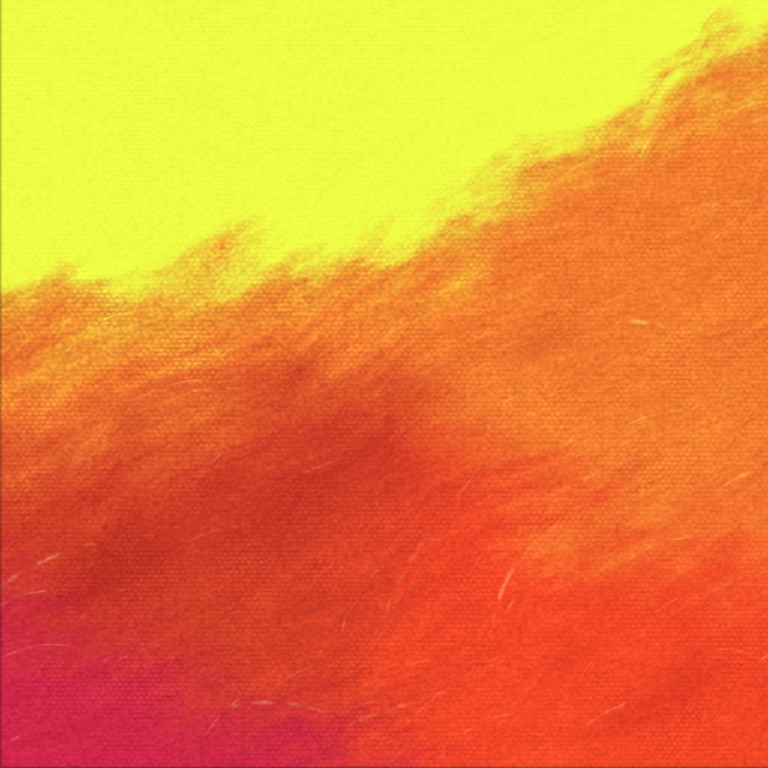
Give the GLSL for this background, as a WebGL 2 fragment shader.

```glsl
#version 300 es
precision highp float;
// Abstract acrylic painting: yellow sky melting through orange into red and crimson on woven canvas.

#define STROKE_ANGLE 0.55   // main brush direction, radians
#define ANGLE_SPREAD 1.1    // how far single strokes turn from it
#define SMOKE_SCALE vec2(4.0, 8.5)
#define EDGE_WARP 0.14      // raggedness of the colour borders
#define STROKE_WARP 0.075   // colour carried across borders by strokes
#define STREAK_SHADE 0.25   // light and dark inside the paint
#define RIDGE_LIGHT 0.26
#define WEAVE_COUNT vec2(128.0, 170.0)   // threads across the canvas
#define WEAVE_DEPTH 0.08
#define GRAIN_DEPTH 0.20

uniform vec2 u_resolution;
out vec4 fragColor;

const vec3 YELLOW  = vec3(0.935, 0.99, 0.27);
const vec3 AMBER   = vec3(0.93, 0.72, 0.22);
const vec3 ORANGE  = vec3(0.945, 0.485, 0.185);
const vec3 SCARLET = vec3(0.95, 0.275, 0.155);
const vec3 BRICK   = vec3(0.81, 0.24, 0.155);
const vec3 CRIMSON = vec3(0.81, 0.15, 0.28);

vec2 hash2(vec2 p) {
  p = vec2(dot(p, vec2(127.1, 311.7)), dot(p, vec2(269.5, 183.3)));
  return fract(sin(p) * 43758.5);
}

float gradientNoise(vec2 p) {
  vec2 i = floor(p), f = fract(p);
  vec2 u = f * f * f * (f * (f * 6.0 - 15.0) + 10.0);
  vec2 o = vec2(0.0, 1.0);
  float a = dot(hash2(i) * 2.0 - 1.0, f);
  float b = dot(hash2(i + o.yx) * 2.0 - 1.0, f - o.yx);
  float c = dot(hash2(i + o.xy) * 2.0 - 1.0, f - o.xy);
  float d = dot(hash2(i + o.yy) * 2.0 - 1.0, f - o.yy);
  return mix(mix(a, b, u.x), mix(c, d, u.x), u.y);
}

float fbm(vec2 p) {
  float sum = 0.0, amp = 0.55;
  for (int i = 0; i < 5; i++) {
    sum += amp * gradientNoise(p);
    p = p * 2.03 + 17.3;
    amp *= 0.58;
  }
  return sum;
}

vec2 turn(vec2 p, float a) {
  return vec2(cos(a) * p.x + sin(a) * p.y, cos(a) * p.y - sin(a) * p.x);
}

// Soft smudge drawn out along the brush direction
float smudge(vec2 p, vec2 centre, vec2 size) {
  vec2 q = turn(p - centre, STROKE_ANGLE) / size;
  return exp(-dot(q, q));
}

// Overlapping curved strokes, one per cell: x = tone, y = bristles, z = bright ridge
vec3 strokes(vec2 p) {
  vec3 paint = vec3(0.0);
  for (int n = 0; n < 9; n++) {
    vec2 cell = floor(p) + vec2(n % 3, n / 3) - 1.0;
    vec2 h = hash2(cell + 5.3), k = hash2(cell + 31.7);
    vec2 q = turn(p - cell - mix(vec2(0.25), vec2(0.75), h), STROKE_ANGLE + ANGLE_SPREAD * (k.x - 0.55));
    q.y += (k.y - 0.45) * 0.7 * q.x * q.x;
    float bristle = gradientNoise(q * vec2(2.0, 17.0) + 40.0 * h);
    float taper = smoothstep(1.0, 0.3, abs(q.x + 0.4 * bristle) / mix(0.6, 1.0, h.y));
    float body = smoothstep(0.27, 0.20, q.y) * smoothstep(-0.42, 0.05, q.y);
    float cover = 0.9 * taper * body;
    float ridge = taper * smoothstep(0.03, 0.0, abs(q.y - 0.23)) * smoothstep(0.45, 0.95, k.y);
    paint = mix(paint, vec3(2.0 * fract(h.x * 7.0 + k.x) - 1.0, bristle, 0.0), cover);
    paint.z += ridge;
  }
  return paint;
}

void main() {
  vec2 p = gl_FragCoord.xy / u_resolution;

  // Smoky noise and three sizes of brush strokes
  vec2 bend = vec2(gradientNoise(p * 4.0), gradientNoise(p * 4.0 + 40.0));
  vec2 s = turn(p + 0.04 * bend, STROKE_ANGLE - 0.1);
  float broad = fbm(s * SMOKE_SCALE + 7.0);
  float fine = fbm(s * SMOKE_SCALE * vec2(2.6, 4.0) + 60.0);
  vec2 ragged = p + 0.03 * bend + 0.004 * vec2(fine, broad);
  vec3 wide = strokes(ragged * 6.5);
  vec3 small = strokes(ragged * 12.0 + 20.0);
  vec3 tiny = strokes(ragged * 21.0 + 50.0);
  float tone = 0.5 * wide.x + 0.35 * small.x + 0.2 * tiny.x;
  float warp = EDGE_WARP * (broad + 0.4 * fine) + STROKE_WARP * tone;

  // Scarlet and brick ground, crimson in the lower left corner
  float toRight = smoothstep(0.34, 0.70, p.x + warp + 0.3 * (0.3 - p.y));
  vec3 col = mix(BRICK, SCARLET, toRight);
  float corner = p.y + 0.46 * p.x + warp;
  col = mix(col, CRIMSON, smoothstep(0.33, 0.11, corner));

  // Orange middle, falling towards the right
  float redEdge = 0.41 + 0.08 * smoothstep(0.05, 0.4, p.x) - 0.21 * smoothstep(0.45, 0.85, p.x);
  float aboveRed = p.y - redEdge + 1.1 * warp;
  col = mix(col, ORANGE, smoothstep(-0.12, 0.13, aboveRed));

  // Yellow top, its border climbing towards the right
  float yellowEdge = 0.575 + 0.11 * p.x + 0.035 * smoothstep(0.2, 0.4, p.x) + 0.19 * smoothstep(0.50, 0.92, p.x);
  float aboveYellow = p.y - yellowEdge + warp
    - 0.09 * smudge(p, vec2(0.29, 0.69), vec2(0.08, 0.03))
    - 0.06 * smudge(p, vec2(0.08, 0.585), vec2(0.06, 0.03))
    - 0.04 * smudge(p, vec2(0.43, 0.59), vec2(0.10, 0.05))
    + 0.06 * smudge(p, vec2(0.67, 0.60), vec2(0.05, 0.02));
  float softness = mix(0.12, 0.07, p.x);
  col = mix(col, AMBER, smoothstep(-softness, 0.03, aboveYellow));
  float sky = smoothstep(-0.3 * softness, 0.6 * softness, aboveYellow);
  col = mix(col, YELLOW, sky);
  col = mix(col, AMBER, 0.3 * sky * smoothstep(0.08, 0.5, broad - 0.25 * tone) * smoothstep(0.4, 0.0, p.x));

  // Dark smudges and streaks, weaker in the yellow
  float dark = smudge(p, vec2(0.15, 0.26), vec2(0.10, 0.04))
    + 0.5 * smudge(p, vec2(0.38, 0.35), vec2(0.09, 0.04))
    + 0.5 * smudge(p, vec2(0.53, 0.46), vec2(0.08, 0.03))
    + 0.5 * smudge(p, vec2(0.72, 0.56), vec2(0.07, 0.03))
    + 0.6 * smudge(p, vec2(0.87, 0.10), vec2(0.09, 0.03));
  float paint = 1.0 - 0.88 * sky;
  col *= 1.0 - paint * vec3(0.13, 0.30, 0.22) * dark * (0.8 + broad);
  float streak = 0.2 * broad + 0.7 * fine + 0.5 * (wide.y + small.y + tiny.y) + 0.25 * tone;
  col *= 1.0 + paint * STREAK_SHADE * vec3(0.4, 1.1, 0.8) * streak;

  // Broken bright ridges along stroke edges
  float broken = smoothstep(-0.15, 0.3, gradientNoise(p * 45.0));
  float ridges = min(wide.z + 0.8 * small.z + 0.3 * tiny.z, 1.0);
  col += paint * RIDGE_LIGHT * broken * ridges * vec3(0.2, 0.8, 0.6);

  // Staggered canvas weave, uneven grain and darkened rim
  vec2 thread = p * WEAVE_COUNT;
  thread.x += 0.5 * mod(floor(thread.y), 2.0);
  thread = cos(6.2832 * thread);
  float weave = (0.5 + gradientNoise(p * 14.0)) * (0.6 * thread.x - 0.7 * thread.y);
  float grain = gradientNoise(p * vec2(150.0, 190.0)) + 0.4 * gradientNoise(p * 70.0);
  float depth = mix(0.1, 1.0, paint) * mix(1.0, 0.75, smoothstep(0.3, 0.8, p.x));
  col *= 1.0 + depth * (WEAVE_DEPTH * weave + GRAIN_DEPTH * grain) * vec3(0.7, 1.2, 1.1);
  col *= 1.0 - 0.25 * smoothstep(0.004, 0.0, min(p.x, p.y));

  fragColor = vec4(clamp(col, 0.0, 1.0), 1.0);
}
```
